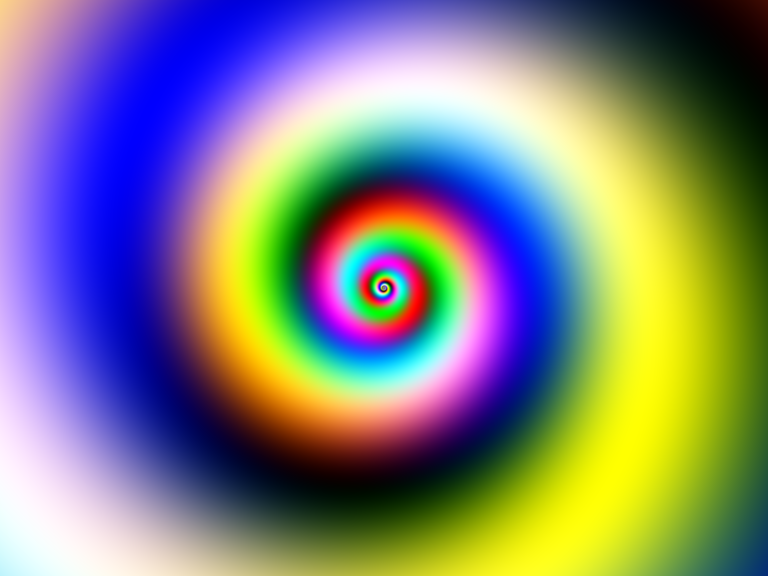
Write a Shadertoy shader that draws this background.

```glsl
// Red, green and blue each follow their own logarithmic spiral.
const vec3 TIGHTNESS = vec3(6.0, 4.7, 3.0);        // radians of phase per unit of log radius
const vec3 WINDING = vec3(1.0, 1.0, -1.0);         // turning direction of each arm
const vec3 CREST_RADIUS = vec3(0.46, 0.446, 0.219); // bright crest on the rightward axis
const float FADE_START = 0.7;                      // phase change per pixel where smoothing begins
const float FADE_END = 3.5;                        // phase change per pixel where detail is gone

vec3 spiralWave(float radius, float angle) {
    vec3 phase = TIGHTNESS * log(radius / CREST_RADIUS) + WINDING * angle;
    return cos(phase);
}

void mainImage(out vec4 fragColor, in vec2 fragCoord) {
    // Centred coordinates, in canvas heights
    vec2 position = (fragCoord - 0.5 * iResolution.xy) / iResolution.y;
    float pixelSize = 1.0 / iResolution.y;
    float radius = max(length(position), 0.25 * pixelSize);
    float angle = atan(position.y, position.x + 1e-7);

    // Soften the core where the arms become finer than a pixel
    vec3 phaseStep = TIGHTNESS * pixelSize / radius;
    vec3 contrast = 1.0 - smoothstep(FADE_START, FADE_END, phaseStep);

    vec3 color = 0.5 + 0.5 * contrast * spiralWave(radius, angle);
    fragColor = vec4(color, 1.0);
}
```
